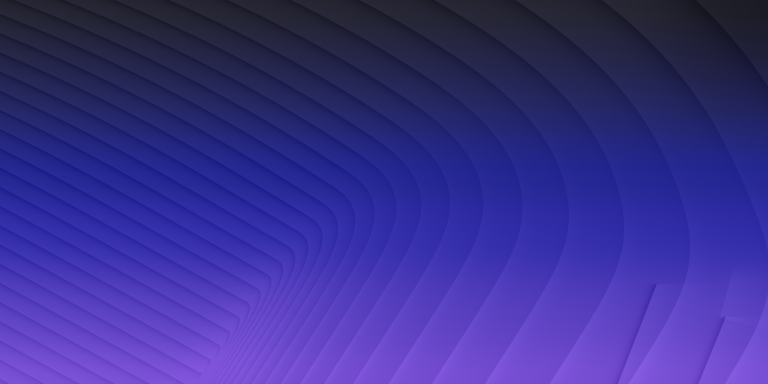
A WebGL 1 fragment shader for this background:

```glsl
precision highp float;
uniform vec2 u_resolution;

// Sheet number: slanted layers on the left bend into a fan that opens to the right
float sheetPhase(vec2 p) {
  float h = p.y - 0.45;
  float lift = 0.5 * (h + sqrt(h * h + 0.02));
  float t = p.y + 0.55 * p.x - 0.3 * p.x * lift - 1.08;
  float slant = 20.0 * t / (1.0 + 0.7 * max(t, 0.0)) - 6.0;
  float fan = max(p.x - 0.65 * p.y - 0.5, 0.0001);
  return 1.5 * log(exp(slant / 1.5) + pow(fan, 3.33)) + 0.37;
}

// Vertical blend from violet through blue to charcoal
vec3 backdrop(float y) {
  vec3 c = mix(vec3(0.47, 0.31, 0.83), vec3(0.36, 0.26, 0.76), smoothstep(0.0, 0.2, y));
  c = mix(c, vec3(0.20, 0.18, 0.67), smoothstep(0.15, 0.41, y));
  c = mix(c, vec3(0.14, 0.15, 0.57), smoothstep(0.36, 0.58, y));
  c = mix(c, vec3(0.14, 0.15, 0.40), smoothstep(0.53, 0.74, y));
  c = mix(c, vec3(0.14, 0.14, 0.27), smoothstep(0.68, 0.88, y));
  return mix(c, vec3(0.14, 0.14, 0.19), smoothstep(0.83, 1.0, y));
}

void main() {
  float px = 1.0 / u_resolution.y;
  vec2 p = gl_FragCoord.xy * px;
  vec3 color = backdrop(p.y);

  // Sheet edges, softened by the local rate of change
  float phase = sheetPhase(p);
  float rate = length(vec2(sheetPhase(p + vec2(px, 0.0)) - phase,
                           sheetPhase(p + vec2(0.0, px)) - phase));
  float f = fract(phase);
  float edge = smoothstep(0.0, max(rate * 1.5, 0.02), f);
  float visible = 1.0 - smoothstep(0.2, 0.5, rate);
  float glow = exp(-4.0 * f) * edge - 0.24;
  float shadow = mix(1.0, exp(-5.0 * (1.0 - f)), edge) - 0.2;

  // Shadows rule the upper and left layers, highlights the lower fan
  float fanSide = smoothstep(-0.05, 0.25, p.x - 0.65 * p.y - 0.5);
  float upper = smoothstep(0.5, 0.95, p.y);
  float lower = 1.0 - smoothstep(0.0, 0.55, p.y);
  float shadowGain = mix(0.05, 0.012, fanSide * (1.0 - upper));
  float glowGain = mix(0.012, 0.02 + 0.045 * lower, fanSide * (1.0 - upper));
  color += visible * (glowGain * glow * vec3(1.0, 0.8, 1.0) - shadowGain * shadow);

  // Soft bloom where the sheets converge
  vec2 q = p - vec2(0.62, 0.12);
  q.x -= 0.65 * q.y;
  color += vec3(0.05, 0.03, 0.04) * exp(-dot(q * q, vec2(90.0, 22.0)));

  // Two torn facets at the lower right
  for (int i = 0; i < 2; i++) {
    float n = float(i);
    vec2 d = p - vec2(1.71 + 0.18 * n, 0.26 - 0.085 * n);
    float across = d.x - (0.39 + 0.02 * n) * d.y;
    float below = 1.0 - smoothstep(-px, px, d.y);
    float side = smoothstep(-px, px, across);
    color += below * (0.035 * side * exp(-18.0 * max(across, 0.0))
                    - 0.09 * (1.0 - side) * exp(-90.0 * max(-across, 0.0)));
  }

  // Notch above the outer facet
  vec2 c = p - vec2(1.875, 0.172);
  float notch = smoothstep(-px, px, c.x - 0.27 * c.y);
  notch *= smoothstep(-px, px, c.y + 0.25 * c.x) * (1.0 - smoothstep(0.09, 0.15, c.y));
  color += 0.03 * notch * exp(-12.0 * max(c.x - 0.27 * c.y, 0.0));

  // Darker upper right corner
  color *= 1.0 - 0.25 * smoothstep(0.45, 0.0, length(p - vec2(2.0, 1.0)));
  gl_FragColor = vec4(clamp(color, 0.0, 1.0), 1.0);
}
```
